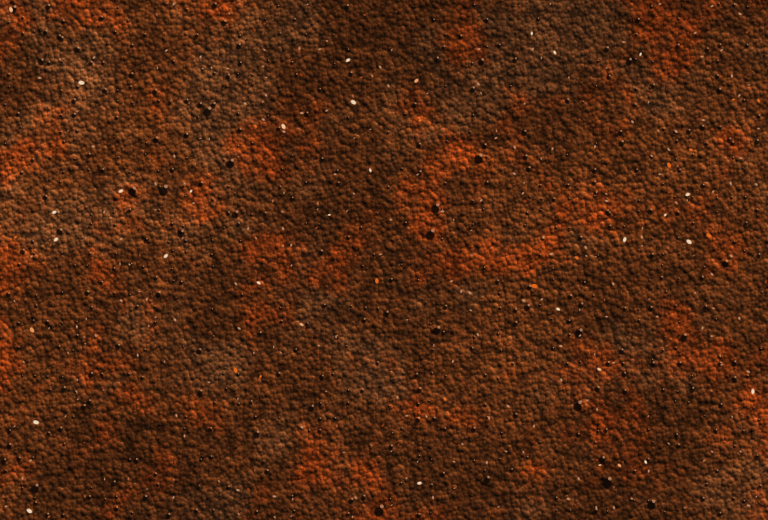
Reproduce this texture procedurally as a WebGL 1 fragment shader.

```glsl
precision highp float;
// Rough rusted earth: cellular grains form a height field that is lit from
// the upper right, tinted by broad patches of rust and dust, then strewn
// with dark pebbles, small glints and a few pale or orange flecks.
uniform vec2 u_resolution;

const vec2 LIGHT = vec2(0.5, 0.866);
const vec3 SOIL = vec3(0.305, 0.155, 0.066);
const vec3 RUST = vec3(0.50, 0.195, 0.06);
const vec3 DUST = vec3(0.39, 0.235, 0.13);
const vec3 PITCH = vec3(0.05, 0.025, 0.015);
const vec3 GLINT = vec3(0.74, 0.54, 0.41);
const vec3 CREAM = vec3(0.93, 0.83, 0.70);
const vec3 AMBER = vec3(0.88, 0.40, 0.10);

vec2 hash2(vec2 cell) {
  vec3 q = fract(cell.xyx * vec3(0.1031, 0.1030, 0.0973));
  q += dot(q, q.yzx + 33.33);
  return fract((q.xx + q.yz) * q.zy);
}

float valueNoise(vec2 p) {
  vec2 i = floor(p), f = fract(p);
  f = f * f * (3.0 - 2.0 * f);
  float low = mix(hash2(i).x, hash2(i + vec2(1.0, 0.0)).x, f.x);
  float high = mix(hash2(i + vec2(0.0, 1.0)).x, hash2(i + 1.0).x, f.x);
  return mix(low, high, f.y);
}

float layeredNoise(vec2 p) {
  float sum = 0.0, weight = 0.5;
  for (int i = 0; i < 5; i++) {
    sum += weight * valueNoise(p);
    p = mat2(1.6, 1.2, -1.2, 1.6) * p + 17.3;
    weight *= 0.55;
  }
  return sum / 1.055;
}

// Height of overlapping round grains, one per cell
float grains(vec2 p, float seed) {
  vec2 base = floor(p);
  float height = 0.0;
  for (int y = -1; y <= 1; y++) {
    for (int x = -1; x <= 1; x++) {
      vec2 cell = base + vec2(float(x), float(y));
      vec2 rnd = hash2(cell + seed);
      vec2 away = p - cell - rnd;
      float size = mix(0.35, 0.85, fract(rnd.x * 7.0 + rnd.y * 13.0));
      height = max(height, size - dot(away, away) / size);
    }
  }
  return height;
}

float relief(vec2 p) {
  return 0.55 * grains(p * 68.0, 11.0) + 0.5 * grains(p * 122.0, 47.0)
       + 0.3 * valueNoise(p * 95.0);
}

// Offset from the item in this cell (xy) and two random values (zw)
vec4 scatter(vec2 p, float seed) {
  vec2 cell = floor(p);
  vec2 center = mix(vec2(0.3), vec2(0.7), hash2(cell + seed));
  return vec4(fract(p) - center, hash2(cell + seed + 71.0));
}

float disc(vec2 offset, float radius, float blur) {
  return 1.0 - smoothstep(radius - blur, radius + blur, length(offset));
}

vec3 addPebbles(vec3 color, vec2 p, float scale, float density, float seed) {
  vec4 item = scatter(p * scale, seed);
  float present = step(item.z, density);
  float radius = mix(0.08, 0.19, item.w * item.w);
  float blur = 0.0022 * scale;
  float shadow = disc(item.xy + LIGHT * radius * 0.5, radius, blur);
  float shine = disc(item.xy - LIGHT * radius * 0.8, radius * 0.42, blur * 0.7);
  color = mix(color, PITCH, 0.85 * present * shadow);
  return mix(color, GLINT, 0.8 * present * shine);
}

vec3 addFlecks(vec3 color, vec2 p, float scale, float density, vec2 sizes, float seed, vec3 tintA, vec3 tintB) {
  vec4 item = scatter(p * scale, seed);
  float angle = item.w * 6.283;
  vec2 along = vec2(cos(angle), sin(angle));
  vec2 local = vec2(dot(item.xy, along) * 0.65, dot(item.xy, vec2(-along.y, along.x)));
  float pick = item.z / density;
  float mask = disc(local, mix(sizes.x, sizes.y, item.w), 0.0016 * scale);
  vec3 tint = mix(tintA, tintB, smoothstep(0.55, 0.85, pick));
  return mix(color, tint, mask * step(item.z, density));
}

void main() {
  vec2 p = gl_FragCoord.xy / u_resolution.y;

  // Broad colour patches
  float broad = layeredNoise(p * 3.2 + 5.0);
  float rust = smoothstep(0.50, 0.76, layeredNoise(p * 10.0 + 31.0));
  float dust = smoothstep(0.44, 0.70, layeredNoise(p * 7.0 + 83.0));
  vec3 color = mix(SOIL, DUST, 0.6 * dust);
  color = mix(color, RUST, 0.75 * rust);
  color *= mix(0.68, 1.38, broad) * mix(0.82, 1.18, valueNoise(p * 48.0));

  // Lit grain relief, with dark hollows and pale crests
  vec2 reach = LIGHT * 0.0021;
  float slope = relief(p - reach) - relief(p + reach);
  float hollow = smoothstep(0.1, 0.6, relief(p));
  color *= max(0.12, 1.0 + 1.45 * slope) * mix(0.72, 1.08, hollow);
  color = mix(color, GLINT, 0.55 * smoothstep(0.38, 0.75, slope));

  // Scattered stones and flecks
  color = addPebbles(color, p, 38.0, 0.12 + 0.3 * broad, 19.0);
  color = addPebbles(color, p, 21.0, 0.09, 57.0);
  color = addFlecks(color, p, 58.0, 0.07, vec2(0.06, 0.13), 23.0, GLINT, RUST * 1.2);
  color = addFlecks(color, p, 23.0, 0.06, vec2(0.04, 0.09), 91.0, CREAM, AMBER);
  gl_FragColor = vec4(clamp(color, 0.0, 1.0), 1.0);
}
```
